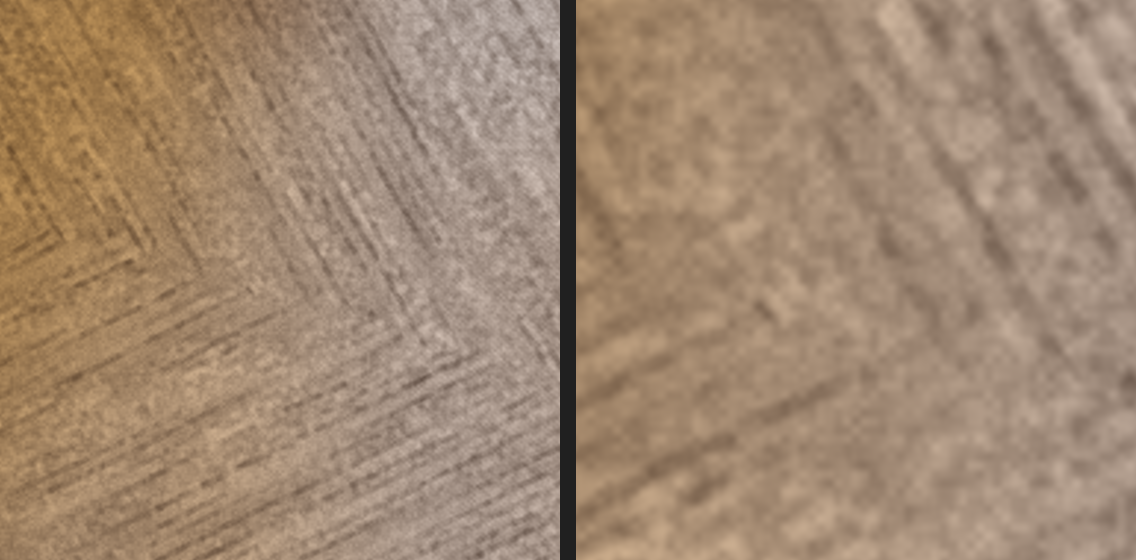
Left: the whole. Right: its middle third, enlarged.
Reproduce this texture procedurally as a Shadertoy shader.

```glsl
float hash(vec2 p) {
    return fract(sin(dot(p, vec2(127.1, 311.7))) * 43758.545);
}

float noise(vec2 p) {
    vec2 i = floor(p), f = fract(p);
    f = f * f * (3.0 - 2.0 * f);
    return mix(mix(hash(i), hash(i + vec2(1, 0)), f.x),
               mix(hash(i + vec2(0, 1)), hash(i + vec2(1, 1)), f.x), f.y);
}

// Brightness of the carpet; p.x runs along the yarn rows, p.y across them
float weave(vec2 p) {
    p.y += 0.005 * (noise(p * 9.0) - 0.5) + 0.003 * (noise(p * 60.0) - 0.5);

    // Long soft bands and shorter flat blocks
    float tone = 0.14 * (noise(vec2(p.x * 3.5, p.y * 52.0)) - 0.5);
    tone += 0.10 * (noise(vec2(p.x * 8.0 + 31.0, p.y * 30.0)) - 0.5);

    // Knotted rows
    float knotted = smoothstep(0.3, 0.6, noise(vec2(p.x * 3.5 + 9.0, p.y * 32.0)));
    float knots = noise(vec2(p.x * 88.0, p.y * 82.0)) - 0.5;
    tone += knots * mix(0.08, 0.25, knotted);

    // Broken dark grooves
    float k = p.y * 36.0, id = floor(k);
    float d = abs(fract(k) - 0.35 - 0.3 * hash(vec2(id, 4.0)));
    float strength = smoothstep(0.25, 0.8, noise(vec2(p.x * 6.0, id * 7.3)));
    float stitches = smoothstep(0.05, 0.85, noise(vec2(p.x * 70.0, id * 3.7)));
    tone -= 0.21 * strength * (0.25 + 0.75 * stitches) * smoothstep(0.34, 0.04, d);
    return tone + 0.025;
}

void mainImage(out vec4 fragColor, in vec2 fragCoord) {
    vec2 uv = fragCoord / iResolution.xy;

    // Two row directions, meeting at ragged slanted seams
    vec2 steep = normalize(vec2(0.49, -0.87));
    vec2 shallow = normalize(vec2(0.9, 0.44));
    float steepTone = weave(vec2(dot(uv, steep), dot(uv, vec2(0.87, 0.49))));
    float shallowTone = weave(vec2(dot(uv, shallow), dot(uv, vec2(-0.44, 0.9))) + 5.0);
    float seam = uv.y + 0.29 * uv.x + 0.04 * (noise(vec2(uv.x * 34.0, 2.0)) - 0.5);
    float upper = smoothstep(0.612, 0.628, seam);
    float corner = 1.0 - smoothstep(0.054, 0.07, seam);
    float tone = mix(shallowTone, steepTone, max(upper, corner));

    // Fibre grain and faint twill
    tone += 0.12 * (noise(uv * 190.0) - 0.5) + 0.07 * (noise(uv * 100.0 + 17.0) - 0.5);
    tone += 0.012 * sin(dot(uv, vec2(500.0, 560.0))) * smoothstep(0.5, 0.9, uv.x);

    // Warm light on the left, cool daylight on the right
    float warmFade = smoothstep(-0.45, 0.2, uv.x - 0.6 * uv.y);
    vec3 color = mix(vec3(0.625, 0.475, 0.285), vec3(0.635, 0.525, 0.415), warmFade);
    float cool = smoothstep(0.3, 0.85, uv.x + 0.08 * uv.y);
    color = mix(color, vec3(0.64, 0.57, 0.525), cool);
    color += vec3(0.03, 0.05, 0.07) * smoothstep(0.5, 0.0, distance(uv, vec2(0.98, 1.0)));

    // Shadow at the top
    vec2 shade = (uv - vec2(0.47, 1.0)) / vec2(0.15, 0.12);
    color *= 1.0 - vec3(0.15, 0.19, 0.22) * exp(-dot(shade, shade));

    fragColor = vec4(color * (1.0 + vec3(1.0, 1.12, 1.2) * tone), 1.0);
}
```
